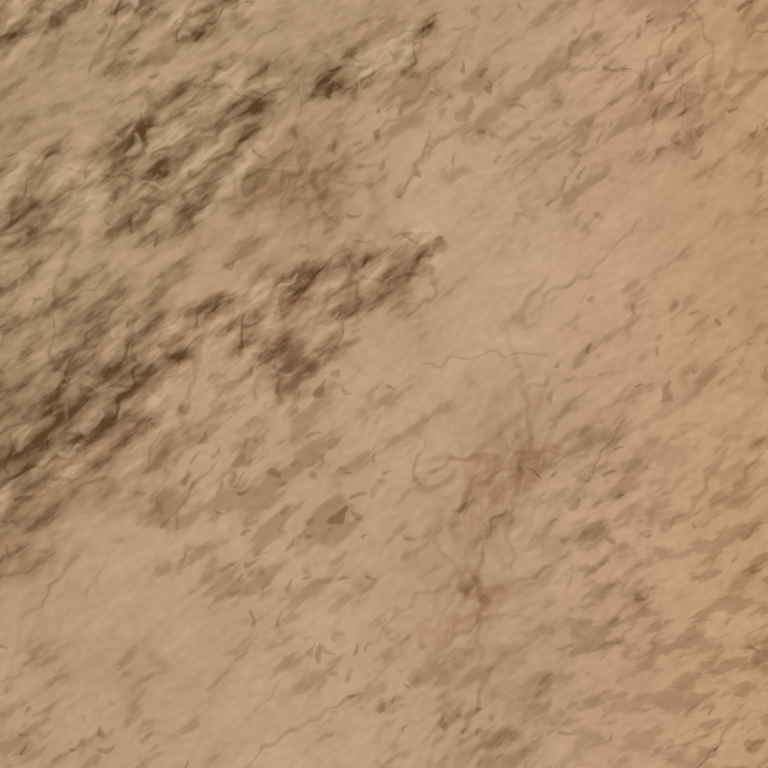
Reproduce this texture procedurally as a WebGL 2 fragment shader.

```glsl
#version 300 es
precision highp float;
// Dry sandy ground with slanting drifts of dead grass, loose tufts, twigs and grit.
#define PALE vec3(0.762, 0.632, 0.507)
#define DARK vec3(0.425, 0.310, 0.208)
#define STRAW vec3(0.79, 0.70, 0.57)
#define SLOPE 0.66
#define SOFTNESS 0.0024
#define LITTER_DEPTH 0.24
#define GRIT_DEPTH 0.36
#define TUFT_DEPTH 0.30
#define TUFT_COUNT 4
#define TUFT_BLADES 18
uniform vec2 u_resolution;
out vec4 fragColor;

vec2 hash2(vec2 p) {
  vec3 q = fract(p.xyx * vec3(0.1031, 0.1030, 0.0973));
  q += dot(q, q.yzx + 33.33);
  return fract((q.xx + q.yz) * q.zy);
}

// Turns p so that x runs along the given angle.
vec2 along(vec2 p, float angle) {
  float c = cos(angle), s = sin(angle);
  return vec2(c * p.x + s * p.y, c * p.y - s * p.x);
}

float gradientAt(vec2 cell, vec2 corner, vec2 f) {
  return along(f - corner, 6.2832 * hash2(cell + corner).x).x;
}

float gradientNoise(vec2 p) {
  vec2 i = floor(p), f = fract(p), u = f * f * f * (f * (f * 6.0 - 15.0) + 10.0);
  float low = mix(gradientAt(i, vec2(0, 0), f), gradientAt(i, vec2(1, 0), f), u.x);
  float high = mix(gradientAt(i, vec2(0, 1), f), gradientAt(i, vec2(1, 1), f), u.x);
  return 1.4 * mix(low, high, u.y);
}

float fbm(vec2 p) {
  float sum = 0.0;
  for (float gain = 0.55; gain > 0.05; gain *= 0.55) {
    sum += gain * gradientNoise(p);
    p = p * 2.03 + 17.3;
  }
  return sum;
}

// Tapered, bent stroke that starts at the origin and runs along x.
float blade(vec2 p, float len, float width, float bend, float soft) {
  float t = clamp(p.x / len, 0.0, 1.0);
  float d = length(vec2(p.x - t * len, p.y - bend * len * t * t));
  return 1.0 - smoothstep(-soft, soft, d - width * (1.0 - 0.5 * t));
}

// Scattered strokes, one per cell; len and width are in cells.
float strokes(vec2 p, float scale, float len, float width, float spread, float density, float seed) {
  vec2 g = p * scale, cell = floor(g);
  float cover = 0.0;
  for (int n = 0; n < 9; n++) {
    vec2 id = cell + vec2(n % 3 - 1, n / 3 - 1);
    vec2 place = hash2(id + seed), kind = hash2(id + seed + 51.7);
    float size = len * (0.3 + 0.7 * kind.y);
    vec2 q = along(g - id - place, SLOPE + spread * (kind.x - 0.5));
    float shape = blade(q + vec2(0.5 * size, 0), size, width * (0.4 + 0.6 * place.x),
                        0.7 * (place.x - 0.5), SOFTNESS * scale);
    float present = smoothstep(0.0, 0.2, density - hash2(id + seed + 9.1).x);
    cover = max(cover, shape * present * (0.4 + 0.6 * place.y));
  }
  return cover;
}

// Untidy blades that fan out both ways along the slope.
float tuft(vec2 p, float radius, float seed) {
  float r = length(along(p, 1.0) * vec2(0.7, 1.3)) / radius;
  if (r > 1.8) return 0.0;
  float shade = exp(-7.0 * r * r) * (0.6 + 1.6 * fbm(along(p, 1.0) * vec2(18.0, 45.0) + seed));
  for (int i = 0; i < TUFT_BLADES; i++) {
    vec2 h = hash2(vec2(float(i) * 3.7, seed)), k = hash2(vec2(seed, float(i) * 5.3));
    float angle = SLOPE + 2.6 * (h.x - 0.5) + 3.1416 * float(i % 2);
    vec2 q = along(p - 0.5 * radius * (k - 0.5), angle);
    shade += 0.6 * k.y * blade(q, radius * (0.3 + 0.7 * h.y), 0.006 * k.x, k.y - 0.5, 0.0035);
  }
  return clamp(shade, 0.0, 1.4);
}

// Soft drift between two points with a radius at each end.
float drift(vec2 p, vec2 a, vec2 b, float ra, float rb) {
  float t = clamp(dot(p - a, b - a) / dot(b - a, b - a), 0.0, 1.0);
  return 1.0 - smoothstep(0.1, 1.0, length(p - mix(a, b, t)) / mix(ra, rb, t));
}

void main() {
  vec2 p = gl_FragCoord.xy / u_resolution.y, s = along(p, SLOPE);
  vec2 warped = p + 0.11 * vec2(fbm(p * 6.0), fbm(p * 6.0 + 31.0));
  vec2 ragged = p + 0.008 * vec2(gradientNoise(p * 45.0), gradientNoise(p * 45.0 + 7.0));
  float streak = fbm(s * vec2(12.0, 34.0)), patches = gradientNoise(p * 4.0 + 3.0);
  // Litter, rough ground and scuffed soil
  float heap = drift(warped, vec2(-0.04, 0.36), vec2(0.10, 0.48), 0.22, 0.17);
  float tail = drift(warped, vec2(0.08, 0.48), vec2(0.54, 0.66), 0.19, 0.03);
  float upper = drift(warped, vec2(-0.03, 0.70), vec2(0.54, 0.95), 0.17, 0.04);
  float litter = max(max(heap, tail), max(upper, drift(warped, vec2(0, 0.98), vec2(0.3, 1), 0.08, 0.04)));
  float rough = 1.0 - smoothstep(-0.15, 0.2, p.x - 0.9 * p.y + 0.3);
  float scuffed = 1.0 - smoothstep(0.08, 0.42, length(warped - vec2(0.93, 0.18)));
  float shade = 0.08 + 0.13 * fbm(p * 4.0) + 0.13 * streak + 0.07 * gradientNoise(s * vec2(65.0, 120.0));
  shade += 0.07 * rough + litter * (LITTER_DEPTH + 0.95 * streak) + 0.24 * heap;
  shade += 0.30 * rough * max(fbm(along(p, 0.4) * vec2(16.0, 55.0)), -0.1);
  shade += 0.26 * scuffed * smoothstep(-0.05, 0.25, fbm(along(p, 0.4) * vec2(16.0, 38.0)));
  shade += 0.20 * smoothstep(0.08, 0.4, streak + 0.35 * patches);
  // Dead grass, wiry roots, twigs and grit
  float grass = strokes(ragged, 10.0, 1.3, 0.05, 1.3, 0.12 + litter, 3.0);
  grass = max(grass, strokes(ragged, 21.0, 1.2, 0.10, 1.9, litter * 1.3, 14.0));
  shade += 0.34 * grass * (0.4 + 0.6 * litter);
  float wire = 1.0 - smoothstep(0.01, 0.07, abs(gradientNoise(along(ragged, 0.8) * vec2(4.0, 13.0))));
  shade += 0.20 * wire * smoothstep(0.0, 0.35, gradientNoise(p * 7.0) + 0.5 * litter);
  shade += 0.28 * strokes(ragged, 5.0, 1.1, 0.018, 0.9, 0.5, 27.0);
  float gritty = 0.25 + 0.8 * patches + 0.2 * smoothstep(0.3, 0.9, p.x);
  float grit = max(strokes(ragged, 36.0, 0.5, 0.17, 1.6, gritty, 40.0),
                   strokes(ragged, 18.0, 0.4, 0.15, 1.6, gritty * 0.6, 63.0));
  shade += GRIT_DEPTH * grit;
  // Tufts
  vec3 tufts[TUFT_COUNT] = vec3[](vec3(0.65, 0.38, 0.19), vec3(0.92, 0.88, 0.15),
    vec3(0.39, 0.76, 0.14), vec3(0.60, 0.21, 0.13));
  float tufted = 0.0;
  for (int i = 0; i < TUFT_COUNT; i++)
    tufted = max(tufted, tuft(ragged - tufts[i].xy, tufts[i].z, float(i) * 7.9 + 2.0));
  shade += TUFT_DEPTH * tufted;
  // Colour: warmer soil to the right, greyer under the upper litter
  vec3 colour = mix(PALE, DARK, clamp(shade, -0.08, 1.15));
  colour += vec3(0.008, -0.010, -0.022) * max(smoothstep(0.6, 1.1, p.x), 0.7 * tufted);
  colour += vec3(-0.018, 0.002, -0.004) * max(rough * 0.7, upper);
  float straw = strokes(ragged, 22.0, 0.8, 0.12, 1.3, 0.6 * litter, 82.0);
  fragColor = vec4(mix(colour, STRAW, 0.5 * straw), 1.0);
}
```
